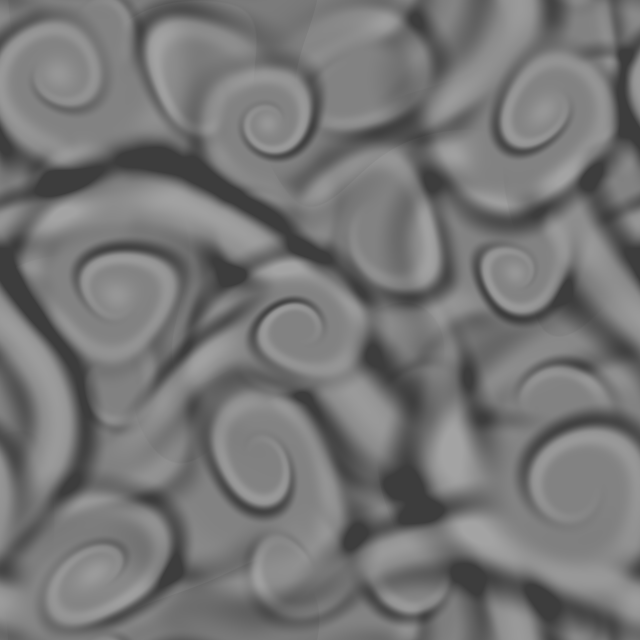
Give the GLSL for this texture, as a Shadertoy shader.

```glsl
const float TAU = 6.2831853;
const float GROUND = 0.51;

float hash(vec2 p) {
    return fract(sin(dot(p, vec2(127.1, 311.7))) * 43758.5);
}

vec2 wrapped(vec2 p) { return fract(p + 0.5) - 0.5; }

// Cross section of a carved band: a soft crest with a shadow on one side
float ridge(float d, float crest, float shadow) {
    float groove = smoothstep(0.5, 1.7, d) * (1.0 - smoothstep(1.7, 3.2, d));
    return crest * exp(-d * d * 0.8) - shadow * groove;
}

// Logarithmic spiral that clears the ground beneath it and tapers at both ends
float scroll(float tone, vec2 q, float radius, float turns, vec2 seed) {
    const float growth = 1.05;
    float hand = hash(seed + 3.1) < 0.5 ? -1.0 : 1.0;
    float r = max(length(q) / radius, 0.001);
    float angle = atan(q.y, q.x * hand + 1e-6) / TAU + hash(seed + 5.7);
    float u = log(r) / growth;
    float d = u - angle - floor(u - angle + 0.5);
    float along = u - d;
    float taper = smoothstep(-turns - 0.35, -turns + 0.35, along)
                * (1.0 - smoothstep(0.1, 0.8, along));
    float facing = 0.5 + 0.5 * cos(TAU * (angle + hash(seed + 8.3)));
    tone = mix(tone, GROUND, 1.0 - smoothstep(0.75, 1.45, r));
    tone += taper * ridge(d / 0.15, 0.065 + 0.025 * facing, 0.05 + 0.21 * facing);
    float eye = step(0.6, hash(seed + 9.9)) * step(0.8, turns);
    return tone + 0.08 * eye * exp(-r * r * 18.0);
}

// Long sweeping stem that crosses the tile and swells along its way
float stem(float tone, vec2 p, float i) {
    float phase = hash(vec2(i, 2.3));
    float t = TAU * (p.x - 0.15 - phase * i);
    float bend = 0.09 * cos(t) + 0.025 * sin(2.0 * t + i);
    float slope = TAU * (0.05 * cos(2.0 * t + i) - 0.09 * sin(t));
    float d = fract(p.y - 0.6 - 0.37 * i - bend + 0.5) - 0.5;
    d /= sqrt(1.0 + slope * slope);
    float swell = 0.5 + 0.5 * cos(t - 0.9 + phase);
    float width = 0.012 + 0.017 * swell;
    float strength = smoothstep(0.0, 0.5, swell);
    float x = d / width;
    tone = mix(tone, GROUND, strength * exp(-x * x * 0.15));
    tone += strength * ridge(x, 0.085, 0.13 + 0.15 * swell);
    return tone + strength * ridge(-x * 0.9 - 0.4, 0.01, 0.2 * swell);
}

// Wrapped grid of scrolls, each jittered inside its cell
float scatter(float tone, vec2 p, int count, vec2 sizes, float turns, float salt) {
    for (int j = 0; j < count; j++)
    for (int i = 0; i < count; i++) {
        vec2 seed = vec2(i, j) + salt;
        vec2 jitter = vec2(hash(seed), hash(seed + 1.7)) * 0.6 + 0.2;
        vec2 centre = (vec2(i, j) + jitter) / float(count);
        float radius = mix(sizes.x, sizes.y, hash(seed + 6.1));
        tone = scroll(tone, wrapped(p - centre), radius, turns, seed);
    }
    return tone;
}

void mainImage(out vec4 fragColor, in vec2 fragCoord) {
    vec2 uv = fragCoord / iResolution.xy;

    // Hand-drawn irregularity from waves with whole periods
    vec2 p = uv;
    p += 0.018 * sin(TAU * vec2(2.0 * uv.y + uv.x, 2.0 * uv.x - uv.y) + vec2(0.7, 2.1));
    p += 0.008 * sin(TAU * vec2(3.0 * uv.y - 2.0 * uv.x, 3.0 * uv.x + uv.y) + vec2(4.0, 1.2));

    // Flat ground with faint patches and soft creases
    float fold = sin(TAU * (p.x + 2.0 * p.y) + 1.8 * sin(TAU * (2.0 * p.x - p.y)));
    float tone = GROUND - 0.03 * smoothstep(0.55, 0.6, fold);
    float crease = sin(TAU * (2.0 * p.x - p.y) + 1.5 * sin(TAU * (p.x + p.y) + 1.0));
    tone += ridge(crease / 0.28, 0.06, 0.12);

    // Leaf curls, stems, then the large scrolls on top
    tone = scatter(tone, p, 4, vec2(0.045, 0.075), 0.2, 17.0);
    for (int i = 0; i < 5; i++)
        tone = stem(tone, i % 2 == 0 ? p : p.yx, float(i));
    tone = scatter(tone, p, 3, vec2(0.075, 0.13), 0.95, 41.0);

    fragColor = vec4(vec3(clamp(tone, 0.24, 0.64)), 1.0);
}
```
